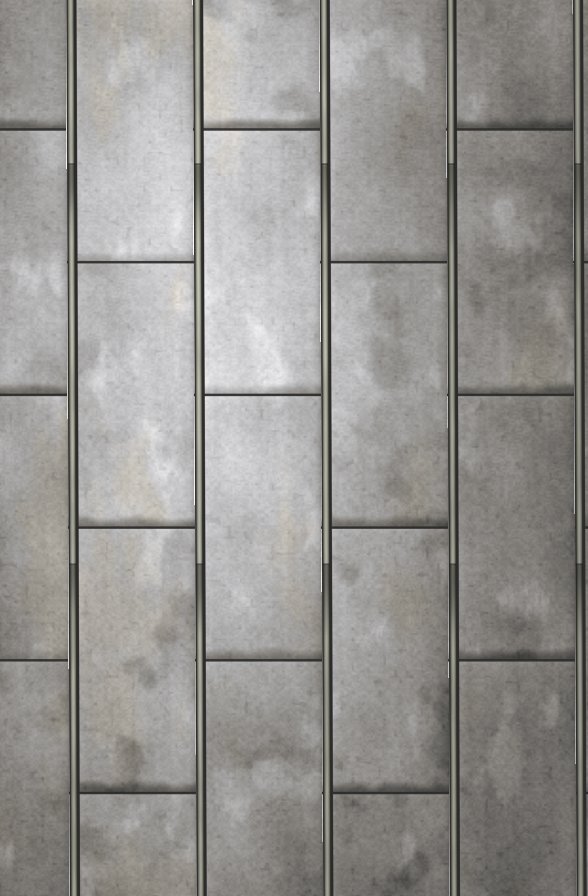
This texture is drawn by a WebGL 1 fragment shader. Its source:

```glsl
precision highp float;
// Staggered weathered zinc cladding panels with raised vertical ribs.
uniform vec2 u_resolution;

// Lengths are fractions of the canvas width.
const vec2 PANEL = vec2(0.2154, 0.4514);
const vec2 FIRST_SEAM = vec2(0.115, 0.4008);
const float LEAN = 0.004;           // sideways drift of ribs with height
const float RIB_START = 0.0028;
const float RIB_END = 0.0135;
const float GAP_END = 0.0182;       // dark gap right of the rib
const float LINE_HALF = 0.0021;     // half width of horizontal seams
const float JOINT_Y = 0.5615;
const float JOINT_PITCH = 0.6805;

const vec2 SHEEN_CENTER = vec2(0.33, 1.02);
const vec2 SHEEN_SIZE = vec2(0.42, 0.84);
const float TONE_DARK = 0.42;
const float TONE_LIGHT = 0.83;
const vec3 WARM_TINT = vec3(1.025, 1.0, 0.965);
const vec3 COOL_TINT = vec3(0.998, 0.996, 1.004);
const vec3 STAIN_TINT = vec3(1.03, 0.99, 0.90);
const vec3 RIB_COLOR = vec3(0.60, 0.60, 0.55);
const vec3 GAP_COLOR = vec3(0.17, 0.17, 0.165);

float hash(vec2 p) {
  return fract(sin(dot(p, vec2(127.1, 311.7))) * 43758.5453);
}

float noise(vec2 p) {
  vec2 i = floor(p), f = fract(p);
  f = f * f * (3.0 - 2.0 * f);
  return mix(mix(hash(i), hash(i + vec2(1.0, 0.0)), f.x),
             mix(hash(i + vec2(0.0, 1.0)), hash(i + 1.0), f.x), f.y);
}

float fbm(vec2 p) {
  float sum = 0.0, amp = 0.5;
  for (int i = 0; i < 5; i++) {
    sum += amp * noise(p);
    p = mat2(1.6, 1.2, -1.2, 1.6) * p + 7.3;
    amp *= 0.5;
  }
  return sum;
}

// Antialiased coverage of the interval a..b.
float band(float x, float a, float b, float aa) {
  return smoothstep(a - aa, a + aa, x) - smoothstep(b - aa, b + aa, x);
}

// Broad reflected light across the wall.
float wallTone(vec2 p) {
  vec2 d = (p - SHEEN_CENTER) / SHEEN_SIZE;
  return mix(TONE_DARK, TONE_LIGHT, exp(-dot(d, d)));
}

vec3 panelColor(vec2 p, vec2 id, vec2 local) {
  vec2 q = p + 5.7 * id;
  float tone = wallTone(p) + 0.05 * (hash(id) - 0.5);

  // Clouding, smudges, pale wipes and grain
  tone += 0.20 * (fbm(q * vec2(9.0, 7.0)) - 0.48);
  float smudge = smoothstep(0.52, 0.75, fbm(q * 13.0 + 31.0));
  tone -= 0.13 * smudge * hash(id + 3.0);
  tone += 0.09 * smoothstep(0.58, 0.75, fbm(q * vec2(15.0, 8.0) + 63.0));
  tone += 0.025 * (noise(q * vec2(70.0, 5.0)) - 0.5);
  tone += 0.05 * (noise(p * 150.0) - 0.5) + 0.05 * (noise(p * 310.0) - 0.5);
  tone -= 0.05 * smoothstep(0.78, 0.95, noise(q * 110.0));

  // Folded edges: grime above the lower seam, light below the upper one
  float ragged = local.y + 0.008 * (noise(q * 45.0) - 0.5);
  float grime = 1.0 - smoothstep(0.003, 0.023, ragged);
  tone *= 1.0 - grime * mix(0.12, 0.42, hash(id + 9.0));
  tone += 0.05 * exp(-(PANEL.y - local.y) / 0.008);
  tone *= 1.0 - 0.16 * exp(-(PANEL.x - local.x) / 0.006);
  tone += 0.03 * exp(-(local.x - GAP_END) / 0.008);

  vec3 tint = mix(WARM_TINT, COOL_TINT, smoothstep(0.45, 0.75, tone));
  float stain = smoothstep(0.55, 0.72, fbm(q * vec2(10.0, 5.0) + 90.0));
  return tone * mix(tint, STAIN_TINT, 0.5 * stain);
}

vec3 ribColor(vec2 p, float across, float column) {
  float joint = fract((p.y - JOINT_Y) / JOINT_PITCH);
  float roundness = sin(3.14159 * clamp(across, 0.0, 1.0));
  float shade = mix(0.42, 1.12, roundness) * mix(0.62, 1.2, wallTone(p));
  shade *= 1.0 - 0.38 * smoothstep(0.80, 1.0, joint);
  shade *= 1.0 - 0.5 * band(joint, 0.0, 0.006, 0.002);
  shade *= 0.88 + 0.24 * fbm(vec2(p.x * 80.0, p.y * 14.0 + column * 9.0));
  return RIB_COLOR * shade;
}

void main() {
  float aa = 0.75 / u_resolution.x;
  vec2 p = gl_FragCoord.xy / u_resolution.x;

  // Columns, then rows shifted by half a panel in every other column
  float x = p.x - FIRST_SEAM.x + LEAN * (p.y - 0.76);
  float column = floor(x / PANEL.x) + 1.0;
  float y = p.y - FIRST_SEAM.y - 0.5 * PANEL.y * mod(column, 2.0);
  vec2 id = vec2(column, floor(y / PANEL.y));
  vec2 local = vec2(mod(x, PANEL.x), mod(y, PANEL.y));

  vec3 color = panelColor(p, id, local);
  float seamDist = min(local.y, PANEL.y - local.y);
  float seam = 1.0 - smoothstep(LINE_HALF - aa, LINE_HALF + aa, seamDist);
  color = mix(color, GAP_COLOR, 0.94 * seam);

  // Dark recess with the rounded rib standing in it
  color = mix(color, GAP_COLOR, band(local.x, 0.0008, GAP_END, aa));
  float across = (local.x - RIB_START) / (RIB_END - RIB_START);
  vec3 rib = ribColor(p, across, column);
  color = mix(color, rib, band(local.x, RIB_START, RIB_END, aa));

  gl_FragColor = vec4(clamp(color, 0.0, 1.0), 1.0);
}
```
